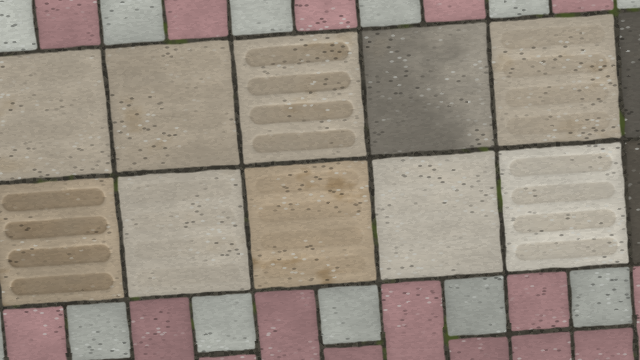
This texture is drawn by a Shadertoy shader. Its source:

```glsl
// Weathered pavement: two rows of ribbed square slabs between bands of pink and grey bricks.
// The canvas is mapped to a slightly tilted slab grid; rounded boxes give the joints,
// capsules the ribs, and layered sines with cellular noise give stains, pits and grain.

const float SLAB = 0.353;             // slab width, in canvas heights
const float ROW_HEIGHT = 0.354;
const vec2  GRID_ORIGIN = vec2(0.3194, 0.508);
const float TILT = 0.069;             // rise of the rows to the right
const float LEAN = 0.0339;            // sideways drift of the columns per row
const float LEAN_FADE = 0.0093;
const float SLAB_GAP = 0.017;         // half joint widths, in slabs
const float BRICK_GAP = 0.012;
const float SHORT_BRICK = 0.49;
const float RIB_STEP = 0.225;
const float RIB_RADIUS = 0.07;
const float RIB_REACH = 0.335;
const vec3 SLAB_COLOR = vec3(0.675, 0.645, 0.585);
const vec3 RIB_TINT   = vec3(0.79, 0.76, 0.72);
const vec3 WARM_TINT  = vec3(1.03, 0.97, 0.90);
const vec3 PINK       = vec3(0.63, 0.495, 0.495);
const vec3 GREY       = vec3(0.65, 0.66, 0.63);
const vec3 FLECK      = vec3(0.76, 0.77, 0.75);
const vec3 JOINT      = vec3(0.22, 0.21, 0.185);
const vec3 MOSS       = vec3(0.27, 0.31, 0.16);

// Per slab: brightness, rib wear, warmth. Upper row first, left to right.
const vec3 SLABS[12] = vec3[12](
    vec3(0.98, 0.10, 0.4), vec3(0.96, 0.10, 0.5), vec3(1.00, 0.75, 0.4),
    vec3(0.83, 0.06, 0.2), vec3(1.00, 0.35, 0.4), vec3(0.72, 0.00, 0.2),
    vec3(0.95, 1.00, 0.8), vec3(1.03, 0.18, 0.2), vec3(0.98, 0.30, 0.9),
    vec3(1.07, 0.08, 0.1), vec3(1.15, 0.50, 0.0), vec3(0.70, 0.00, 0.4));

float hash(vec2 p) {
    return fract(sin(dot(p, vec2(127.1, 311.7))) * 4375.85);
}

// Layered sines, roughly -1 to 1
float mottle(vec2 p) {
    float sum = 0.0, amp = 0.45;
    for (int i = 0; i < 6; i++) {
        p = mat2(0.8, 0.6, -0.6, 0.8) * p * 1.7 + vec2(1.7, 4.1);
        sum += amp * sin(p.x + 1.4 * sin(p.y));
        amp *= 0.68;
    }
    return sum;
}

// Cellular noise: distance to the nearest point, and that point's random id
vec2 cellular(vec2 p) {
    vec2 cell = floor(p), best = vec2(9.0, 0.0);
    for (int y = -1; y <= 1; y++)
        for (int x = -1; x <= 1; x++) {
            vec2 c = cell + vec2(x, y);
            float d = length(c + vec2(hash(c), hash(c + 17.3)) - p);
            if (d < best.x) best = vec2(d, hash(c + 41.9));
        }
    return best;
}

// Depth inside a rounded box that spans 0 to size
float boxDepth(vec2 p, vec2 size, float radius) {
    vec2 q = abs(p - 0.5 * size) - 0.5 * size + radius;
    return radius - length(max(q, 0.0)) - min(max(q.x, q.y), 0.0);
}

// Canvas to slab grid, y downward, middle joint at y = 0
vec2 toGrid(vec2 p) {
    float v = (p.y + TILT * p.x - GRID_ORIGIN.y) / ROW_HEIGHT;
    v += 0.013 * v * v;
    float x = p.x - GRID_ORIGIN.x;
    return vec2((x - v * (LEAN - LEAN_FADE * x)) / SLAB, v);
}

vec3 slabColor(vec2 f, vec2 id, float depth, float stain, float soft) {
    vec3 look = SLABS[int(id.y + 1.0) * 6 + clamp(int(id.x) + 1, 0, 5)];
    vec3 col = SLAB_COLOR * look.x * mix(vec3(0.98, 1.0, 1.03), WARM_TINT, look.z);
    // Four worn ribs with a lit upper rim and shaded lower rim
    vec2 r = f - 0.5;
    r.y -= (clamp(floor(r.y / RIB_STEP), -2.0, 1.0) + 0.5) * RIB_STEP;
    float rib = length(vec2(max(abs(r.x) - RIB_REACH, 0.0), r.y)) - RIB_RADIUS;
    float worn = look.y * (0.8 + 0.3 * stain);
    col *= mix(vec3(1.0), RIB_TINT, worn * smoothstep(soft, -soft, rib));
    col *= 1.0 - 0.12 * worn * sign(r.y) * exp(-rib * rib / 0.0003);
    // Brown spots on warm slabs, soaked left and lower sides on dark ones
    col *= 1.0 - vec3(0.16, 0.20, 0.27) * look.z * smoothstep(0.45, 1.1, stain);
    float soaked = smoothstep(0.9, 0.1, f.x - 0.35 * f.y + 0.2 * stain);
    col *= 1.0 + (1.0 - min(look.x, 1.0)) * (0.5 - 1.5 * soaked);
    return col * (1.0 - 0.22 * exp(-depth / 0.035) * (0.7 + 0.5 * stain));
}

void mainImage(out vec4 fragColor, in vec2 fragCoord) {
    vec2 p = vec2(fragCoord.x, iResolution.y - fragCoord.y) / iResolution.y;
    vec2 g = toGrid(p);
    float soft = max(0.009, 1.0 / (iResolution.y * SLAB));
    vec2 wobble = 0.004 * vec2(mottle(g.yx * 5.0), mottle(g * 5.0 + 9.0));
    vec2 w = g + wobble;
    bool isSlab = abs(w.y) < 1.0;

    // Cell layout: whole slabs, or half-width bricks running away from the slabs
    float column = floor(w.x * 2.0), away = abs(w.y) - 1.0;
    bool pink = mod(column + step(w.y, 0.0), 2.0) < 0.5;
    float brickLength = pink && mod(column, 8.0) != 6.0 ? 1.0 : SHORT_BRICK;
    vec2 size = isSlab ? vec2(1.0) : vec2(0.5, brickLength);
    vec2 at = isSlab ? w : vec2(w.x, away);
    vec2 id = floor(at / size);
    vec2 local = at - id * size;
    float seed = hash(id + (isSlab ? 3.0 : 11.0 + sign(w.y)));
    float depth = boxDepth(local, size, 0.035);
    float stain = mottle(g * vec2(2.2, 4.0) + seed * 40.0);

    vec3 col;
    if (isSlab) {
        col = slabColor(local, id, depth, stain, soft);
    } else {
        col = pink || id.y > 0.5 ? PINK : GREY;
        col *= (w.y > 0.0 ? 0.95 : 1.04) + 0.12 * (seed - 0.5);
        col *= 1.0 - 0.2 * exp(-depth / 0.025);
    }
    col *= 1.0 + 0.055 * stain;

    // Streaky grain, dark pits and pale flecks
    col *= 0.965 + 0.07 * cellular(g * vec2(32.0, 75.0)).y;
    vec2 spot = cellular(g * vec2(15.0, 28.0) + 5.0);
    float dot1 = smoothstep(0.36, 0.12, spot.x) * smoothstep(-0.5, 0.6, stain);
    col *= 1.0 - 0.30 * dot1 * step(spot.y, 0.22);
    col = mix(col, FLECK, 0.55 * dot1 * step(0.80, spot.y));

    // Joints with grit and occasional moss
    float gap = isSlab ? SLAB_GAP : BRICK_GAP + 0.012 * seed * step(0.4, away);
    gap *= 1.0 + 0.3 * mottle(g * 7.0);
    vec3 joint = JOINT * (0.85 + 0.5 * cellular(g * 40.0).y);
    joint = mix(joint, MOSS, smoothstep(0.4, 1.0, mottle(g * 3.0 + 2.0)));
    col = mix(joint, col, smoothstep(gap - soft, gap + soft, depth));
    fragColor = vec4(clamp(col, 0.0, 1.0), 1.0);
}
```
